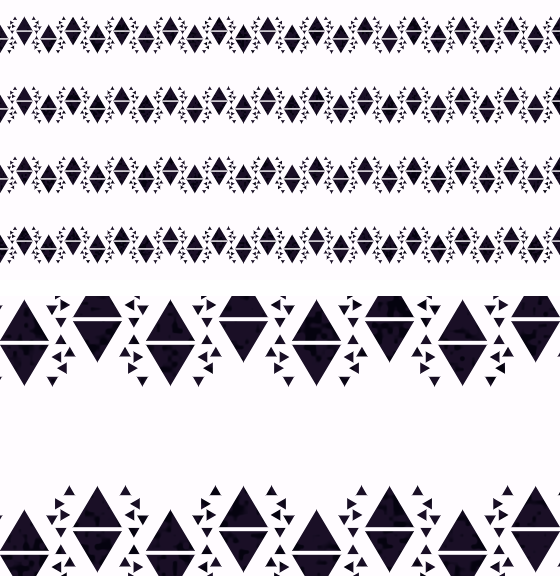
Top: the whole. Bottom: its middle third, enlarged.
Give the GLSL for this pattern, as a WebGL 1 fragment shader.

```glsl
precision highp float;
// Four zigzag bands of split diamonds, edged with arcs of small triangles.

uniform vec2 u_resolution;

// Lengths are in units of one band height.
#define BANDS 4.0
#define SPACING (8.0 / 23.0)
#define DIAMOND vec2(0.122, 0.205)
#define ZIGZAG 0.056
#define SPLIT 0.019
#define OUTER_RADIUS 0.222
#define INNER_RADIUS 0.174
#define TRIANGLE 0.0155
#define GRAIN_SCALE 38.0
#define PAPER vec3(1.0, 0.99, 1.0)
#define INK vec3(0.10, 0.06, 0.15)
#define DEEP_INK vec3(0.02, 0.01, 0.06)

float hash(vec2 p) {
  vec3 h = fract(p.xyx * 0.1031);
  h += dot(h, h.yzx + 33.33);
  return fract((h.x + h.y) * h.z);
}

float valueNoise(vec2 p) {
  vec2 cell = floor(p);
  vec2 f = fract(p);
  f = f * f * (3.0 - 2.0 * f);
  float low = mix(hash(cell), hash(cell + vec2(1.0, 0.0)), f.x);
  float high = mix(hash(cell + vec2(0.0, 1.0)), hash(cell + 1.0), f.x);
  return mix(low, high, f.y);
}

// Rhombus cut in two by a horizontal slit.
float splitDiamond(vec2 p) {
  vec2 a = abs(p);
  float rhombus = (dot(a, DIAMOND.yx) - DIAMOND.x * DIAMOND.y) / length(DIAMOND);
  return max(rhombus, 0.5 * SPLIT - a.y);
}

// Equilateral triangle whose apex points along the given angle.
float triangle(vec2 p, float angle) {
  vec2 apex = vec2(cos(angle), sin(angle));
  float along = dot(p, apex);
  float across = abs(dot(p, vec2(-apex.y, apex.x)));
  return max(across * 0.866 + along * 0.5, -along) - TRIANGLE;
}

// Triangle placed on an arc around the diamond.
float arcTriangle(vec2 p, float radius, float bearing, float tilt) {
  vec2 center = radius * vec2(cos(radians(bearing)), sin(radians(bearing)));
  return triangle(p - center, radians(tilt));
}

// One diamond with its outer and inner arcs, mirrored left to right.
float motif(vec2 p) {
  float d = splitDiamond(p);
  p.x = abs(p.x);
  for (int i = 0; i < 3; i++) {
    float n = float(i);
    d = min(d, arcTriangle(p, OUTER_RADIUS, 53.0 - 20.0 * n, 90.0 - 30.0 * n));
  }
  for (int i = 0; i < 2; i++) {
    float n = float(i);
    d = min(d, arcTriangle(p, INNER_RADIUS, 23.0 - 26.0 * n, 60.0 - 30.0 * n));
  }
  return d;
}

// Neighbouring motifs alternate between upright and inverted.
float zigzagBand(vec2 p) {
  float nearest = floor(p.x / SPACING + 0.5);
  float d = 1.0;
  for (int i = -1; i <= 1; i++) {
    float index = nearest + float(i);
    float flip = 2.0 * mod(index, 2.0) - 1.0;
    vec2 local = vec2(p.x - index * SPACING, flip * p.y - ZIGZAG);
    d = min(d, motif(local));
  }
  return d;
}

void main() {
  vec2 p = gl_FragCoord.xy / u_resolution.y * BANDS;
  float pixel = BANDS / u_resolution.y;

  float d = zigzagBand(vec2(p.x, fract(p.y) - 0.5));
  float coverage = 1.0 - smoothstep(-0.6 * pixel, 0.6 * pixel, d);

  // Mottled ink varies across the whole canvas.
  float grain = 0.6 * valueNoise(p * GRAIN_SCALE) + 0.4 * valueNoise(p * 7.0 + 19.0);
  vec3 ink = mix(INK, DEEP_INK, smoothstep(0.48, 0.72, grain));

  gl_FragColor = vec4(mix(PAPER, ink, coverage), 1.0);
}
```
